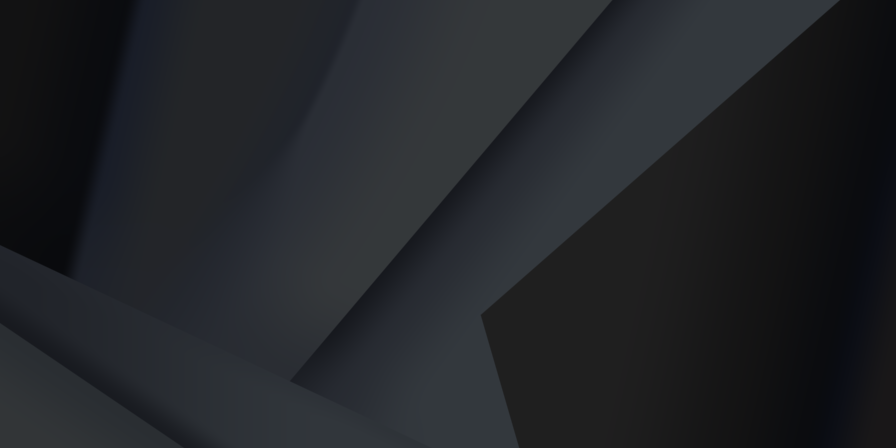
This background is drawn by a Shadertoy shader. Its source:

```glsl
const vec2 CANVAS = vec2(2.0, 1.0);

// Sheet colours
const vec3 SLATE      = vec3(0.200, 0.220, 0.240);
const vec3 SLATE_WARM = vec3(0.205, 0.218, 0.228);
const vec3 STEEL      = vec3(0.150, 0.163, 0.190);
const vec3 CHARCOAL   = vec3(0.138, 0.147, 0.158);
const vec3 NAVY       = vec3(0.095, 0.112, 0.155);
const vec3 SHADOW     = vec3(0.080, 0.088, 0.108);
const vec3 SOOT       = vec3(0.122, 0.121, 0.122);
const vec3 INK        = vec3(0.040, 0.045, 0.058);
const vec3 BLACK_WARM = vec3(0.072, 0.071, 0.073);
const vec3 UMBER      = vec3(0.098, 0.092, 0.095);

// Sheet corners, in canvas heights
const vec2 LEFT_LOW   = vec2(0.161, 0.388), LEFT_TOP   = vec2(0.307, 1.000);
const vec2 FOLD_LOW   = vec2(0.651, 0.154), FOLD_TOP   = vec2(1.367, 1.000);
const vec2 NOTCH      = vec2(1.073, 0.297), NOTCH_TOP  = vec2(1.875, 1.000);
const vec2 NOTCH_LOW  = vec2(1.159, 0.000);
const vec2 BAND_LEFT  = vec2(0.000, 0.453), BAND_RIGHT = vec2(0.964, 0.000);
const vec2 WEDGE_LEFT = vec2(0.000, 0.279), WEDGE_RIGHT = vec2(0.411, 0.000);
const vec2 RIM_LOW    = vec2(1.823, 0.000), RIM_TOP    = vec2(2.000, 0.766);

// Signed distance to the line a-b, positive on its right
float rightOf(vec2 p, vec2 a, vec2 b) {
    vec2 dir = normalize(b - a), q = p - a;
    return dir.y * q.x - dir.x * q.y;
}

float cover(float d) {
    float aa = 0.9 / iResolution.y;
    return smoothstep(-aa, aa, d);
}

// Distance right of the curved crease
float creaseDistance(vec2 p) {
    float drop = 1.0 - p.y;
    return 0.9 * (p.x - (0.802 - 0.38 * drop - 0.26 * drop * drop));
}

vec3 leftSheets(vec2 p, float edge, float crease, float band) {
    // Dark recess
    vec3 recess = mix(INK, BLACK_WARM, smoothstep(0.02, 0.26, -edge));
    recess = mix(recess, INK * 0.8, 0.6 * smoothstep(0.25, 0.0, band));

    // First panel, blue along both sides
    vec3 panel = mix(NAVY, CHARCOAL, smoothstep(-0.01, 0.17, edge));
    vec3 creaseTone = mix(NAVY, STEEL, 0.45);
    panel = mix(panel, creaseTone, 0.7 * smoothstep(-0.14, 0.0, crease));
    panel = mix(panel, STEEL * 0.9, 0.5 * smoothstep(0.25, 0.0, band));

    // Second panel, whose crease dissolves downwards
    vec3 slope = mix(STEEL * 1.1, SLATE_WARM, smoothstep(0.0, 0.28, crease));
    slope = mix(slope, STEEL, 0.75 * smoothstep(0.26, 0.0, band));
    float softness = mix(0.012, 0.13, smoothstep(0.75, 0.38, p.y));
    panel = mix(panel, slope, smoothstep(-softness, softness, crease));

    return mix(recess, panel, smoothstep(-0.025, 0.022, edge));
}

vec3 foldSheet(vec2 p, float fold, float band) {
    float reach = mix(0.24, 0.16, p.y);
    vec3 col = mix(SHADOW, STEEL, smoothstep(-0.02, 0.45 * reach, fold));
    col = mix(col, SLATE, smoothstep(0.25 * reach, 1.15 * reach, fold));
    return mix(col, STEEL, 0.35 * smoothstep(0.16, 0.0, band) * smoothstep(1.0, 0.75, p.x));
}

vec3 notchSheet(vec2 p, float rim) {
    vec3 col = mix(SOOT, BLACK_WARM, smoothstep(0.50, 0.12, -rim));
    col = mix(col, INK, smoothstep(0.20, 0.0, -rim));
    vec3 outer = mix(INK + vec3(0.0, 0.006, 0.025), UMBER, smoothstep(0.0, 0.13, rim));
    outer = mix(outer, INK, smoothstep(0.5, 0.9, p.y));
    return mix(col, outer, smoothstep(-0.03, 0.04, rim));
}

vec3 bandSheet(vec2 p, float band, float wedge) {
    vec3 col = mix(STEEL * 0.86, SLATE * 0.97, smoothstep(0.0, 0.80, p.x));
    col = mix(col, STEEL, 0.3 * smoothstep(0.05, 0.0, band));
    col = mix(col, SHADOW, 0.75 * smoothstep(0.075, 0.0, -wedge));
    vec3 corner = mix(SLATE * 0.82, SLATE_WARM * 0.95, smoothstep(0.0, 0.16, wedge));
    return mix(col, corner, cover(wedge));
}

void mainImage(out vec4 fragColor, in vec2 fragCoord) {
    vec2 p = fragCoord / iResolution.xy * CANVAS;

    float edge  = rightOf(p, LEFT_LOW, LEFT_TOP);
    float fold  = rightOf(p, FOLD_LOW, FOLD_TOP);
    float notch = min(rightOf(p, NOTCH, NOTCH_TOP), rightOf(p, NOTCH_LOW, NOTCH));
    float band  = rightOf(p, BAND_LEFT, BAND_RIGHT);
    float wedge = rightOf(p, WEDGE_LEFT, WEDGE_RIGHT);
    float rim   = rightOf(p, RIM_LOW, RIM_TOP);

    // Stack the sheets from back to front
    vec3 col = leftSheets(p, edge, creaseDistance(p), -band);
    col = mix(col, foldSheet(p, fold, -band), cover(fold));
    col = mix(col, notchSheet(p, rim), cover(notch));
    col = mix(col, bandSheet(p, band, wedge), cover(band));

    fragColor = vec4(col, 1.0);
}
```
